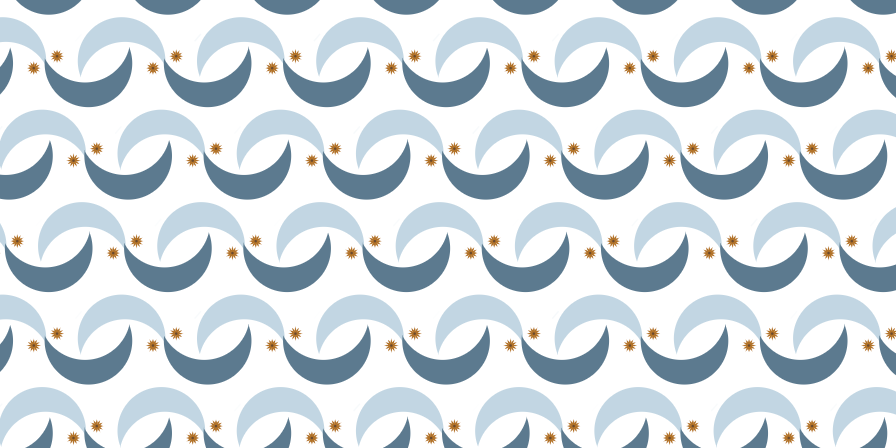
Reproduce this pattern procedurally as a WebGL 2 fragment shader.

```glsl
#version 300 es
precision highp float;
// Rows of interlocking crescents: dark cups below, pale arches above, with
// paired sunbursts where they touch. Each row is offset by a third of a repeat,
// and every motif is point symmetric, so one half is drawn and then rotated.

uniform vec2 u_resolution;
out vec4 fragColor;

// Lengths are fractions of the canvas height.
const vec2 PITCH = vec2(0.2661, 0.2064);
const vec2 ANCHOR = vec2(0.944, 0.4484);
const float ROW_SHIFT = 1.0 / 3.0;

const vec2 CRESCENT_CENTRE = vec2(-0.0370, -0.0026);
const float OUTER_RADIUS = 0.0978;
const vec2 BITE_OFFSET = vec2(-0.0076, 0.0591);
const float BITE_RADIUS = 0.1018;

const vec2 STAR_OFFSET = vec2(0.0260, 0.0133);
const float STAR_RAYS = 12.0;
const vec2 HALO_RADII = vec2(0.0085, 0.0152);   // valley, tip
const vec2 BURST_RADII = vec2(0.0068, 0.0125);
const float CORE_RADIUS = 0.0028;

const vec2 FLECK_CENTRE = vec2(-0.0590, 0.0550);
const vec2 FLECK_HALF = vec2(0.0060, 0.0070);
const float FLECK_WIDTH = 0.0016;
const float FLECK_STRENGTH = 0.16;

const vec3 WHITE = vec3(1.0);
const vec3 PALE_BLUE = vec3(0.76, 0.84, 0.89);
const vec3 SLATE_BLUE = vec3(0.36, 0.48, 0.56);
const vec3 SAND = vec3(0.87, 0.76, 0.65);
const vec3 OCHRE = vec3(0.70, 0.45, 0.16);
const vec3 UMBER = vec3(0.42, 0.29, 0.18);

const float TAU = 6.2831853;

// Hash without sine.
float hash(vec2 p) {
    vec3 h = fract(p.xyx * 0.1031);
    h += dot(h, h.yzx + 33.33);
    return fract((h.x + h.y) * h.z);
}

// Nearest horizontal repeat of a part centred at the origin.
vec2 wrapX(vec2 p) {
    p.x -= PITCH.x * floor(p.x / PITCH.x + 0.5);
    return p;
}

float crescent(vec2 p) {
    p = wrapX(p - CRESCENT_CENTRE);
    return max(length(p) - OUTER_RADIUS,
               BITE_RADIUS - length(p - BITE_OFFSET));
}

// Approximate distance to a spiked disc.
float burst(vec2 p, vec2 radii) {
    float turn = fract(atan(p.y, p.x) / TAU * STAR_RAYS);
    float spike = abs(turn * 2.0 - 1.0);
    return (length(p) - mix(radii.x, radii.y, spike)) * 0.6;
}

float segment(vec2 p, vec2 halfSpan) {
    float t = clamp(dot(p, halfSpan) / dot(halfSpan, halfSpan), -1.0, 1.0);
    return length(p - halfSpan * t);
}

float coverage(float d) {
    return clamp(0.5 - d * u_resolution.y, 0.0, 1.0);
}

void main() {
    vec2 p = gl_FragCoord.xy / u_resolution.y - ANCHOR;

    // Row coordinates, stepped sideways from row to row.
    float row = floor(p.y / PITCH.y + 0.5);
    p.y -= row * PITCH.y;
    p.x += row * ROW_SHIFT * PITCH.x;

    // Faint flecks in the white gaps.
    vec2 fleck = p - FLECK_CENTRE;
    float column = floor(fleck.x / PITCH.x + 0.5);
    float strength = FLECK_STRENGTH * hash(vec2(column, row) + 50.0);
    float fleckMask = coverage(segment(wrapX(fleck), FLECK_HALF) - FLECK_WIDTH);
    vec3 colour = mix(WHITE, PALE_BLUE, strength * fleckMask);

    // Pale arch and dark cup, half a turn apart.
    colour = mix(colour, PALE_BLUE, coverage(crescent(-p)));
    colour = mix(colour, SLATE_BLUE, coverage(crescent(p)));

    // Two sunbursts either side of each touching point.
    for (int i = 0; i < 2; i++) {
        float side = float(i) * 2.0 - 1.0;
        vec2 s = wrapX(p - vec2(0.5 * PITCH.x, 0.0) - side * STAR_OFFSET);
        colour = mix(colour, SAND, coverage(burst(s, HALO_RADII)));
        colour = mix(colour, OCHRE, coverage(burst(s, BURST_RADII)));
        colour = mix(colour, UMBER, coverage(length(s) - CORE_RADIUS));
    }

    fragColor = vec4(colour, 1.0);
}
```
